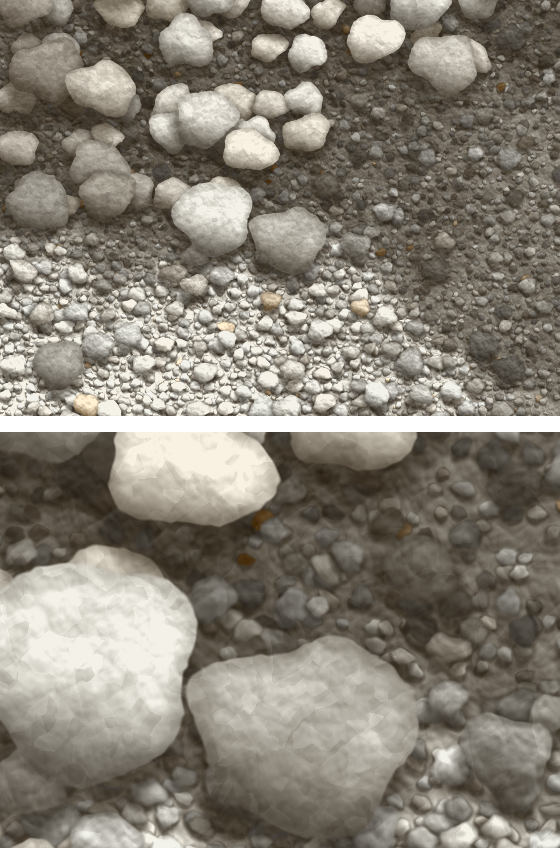
Top: the whole. Bottom: its middle third, enlarged.
This texture is drawn by a WebGL 1 fragment shader. Its source:

```glsl
precision highp float;
// Rocky ground: large weathered stones above a slope of pale gravel and brown soil.
// Jittered grids of irregular stones are laid from fine to coarse, each with a
// contact shadow; cellular noise then embosses the surface with light from above.

uniform vec2 u_resolution;

const vec3 SHADOW_COLOR = vec3(0.19, 0.16, 0.12);
const vec3 CHALK_COLOR = vec3(0.93, 0.92, 0.88);
const vec3 WARM_SHIFT = vec3(0.02, 0.0, -0.025);
const vec2 LIGHT_DIR = vec2(0.29, 0.957);
const float FINEST_CELL = 0.018;   // grid size of the smallest grains
const float CELL_GROWTH = 1.6;     // size ratio between stone layers
const float EDGE_SOFTNESS = 0.0018;
const float SHADOW_DEPTH = 0.62;
const float EMBOSS_STEP = 0.004;
const float EMBOSS_GAIN = 0.62;

vec2 hash2(vec2 p) {
  vec3 q = fract(p.xyx * vec3(0.1031, 0.1030, 0.0973));
  q += dot(q, q.yzx + 33.33);
  return fract((q.xx + q.yz) * q.zy);
}

// Distance to the nearest feature point and that point's random value
vec2 cellular(vec2 p) {
  vec2 cell = floor(p);
  vec2 nearest = vec2(2.0, 0.0);
  for (int j = -1; j <= 1; j++) {
    for (int i = -1; i <= 1; i++) {
      vec2 id = cell + vec2(float(i), float(j));
      vec2 rnd = hash2(id + 71.0);
      float d = length(id + rnd - p);
      if (d < nearest.x) nearest = vec2(d, rnd.x);
    }
  }
  return nearest;
}

float relief(vec2 p) {
  return -cellular(p * 31.0).x - 0.5 * cellular(p * 67.0 + 9.0).x
         - 0.25 * cellular(p * 139.0 + 4.0).x;
}

float waves(vec2 p) {
  return sin(p.x * 5.1 + 2.0 * sin(p.y * 3.7)) * 0.5
       + sin(p.y * 11.3 + 1.7 * sin(p.x * 8.9 + 1.0)) * 0.3
       + sin(dot(p, vec2(21.0, 17.0)) + 2.0 * sin(p.y * 19.0)) * 0.2;
}

// Pale gravel fills the lower left and thins out toward the right
float gravelZone(vec2 p) {
  float border = 0.40 - 0.40 * smoothstep(0.75, 1.35, p.x) + 0.05 * waves(p * 1.6);
  return smoothstep(0.09, -0.10, p.y - border);
}

float boulderZone(vec2 p) {
  float border = 0.46 + 0.36 * smoothstep(0.58, 0.95, p.x);
  return smoothstep(-0.02, 0.05, p.y - border) * smoothstep(1.3, 1.15, p.x);
}

float groundTone(vec2 p) {
  float soil = 0.19 + 0.15 * smoothstep(0.6, 1.3, p.x) * smoothstep(1.0, 0.6, p.y);
  float gravel = 0.74 + 0.25 * smoothstep(0.35, 0.0, p.y) * smoothstep(1.0, 0.3, p.x);
  return mix(soil, gravel, gravelZone(p)) + 0.05 * waves(p * 2.3);
}

// Lays one grid of stones over a surface of (tone, warmth, roughness)
vec3 layStones(vec3 surface, vec2 p, float size, float layer) {
  vec2 cell = floor(p / size);
  float big = step(3.5, layer);
  for (int j = 1; j >= -1; j--) {
    for (int i = -1; i <= 1; i++) {
      vec2 id = cell + vec2(float(i), float(j));
      vec2 seed = id + layer * 37.0 + 11.0;
      vec2 place = hash2(seed), form = hash2(seed + 131.0), look = hash2(seed + 257.0);
      vec2 center = (id + 0.17 + 0.66 * place) * size;
      float gravel = gravelZone(center);
      float density = mix(mix(0.65, 0.95, gravel) * exp(-0.38 * layer * (1.6 - gravel)),
                          0.88 * boulderZone(center) + 0.02, big);
      if (hash2(seed + 389.0).x > density) continue;

      // Rotated, flattened outline with uneven corners
      float radius = size * mix(0.33, 0.54, form.x);
      vec2 q = (p - center) / radius;
      float turn = (form.y - 0.5) * 1.4;
      vec2 local = mat2(cos(turn), -sin(turn), sin(turn), cos(turn)) * q;
      local.y *= mix(1.05, 1.45, look.x);
      float angle = atan(local.y, local.x + 0.0001);
      float outline = 0.94 + 0.08 * sin(3.0 * angle + 6.3 * form.x)
                    + 0.05 * sin(5.0 * angle + 6.3 * look.y);
      float d = length(local) / outline;
      float mask = smoothstep(EDGE_SOFTNESS, -EDGE_SOFTNESS, (d - 1.0) * radius);
      float shade = smoothstep(1.25, 0.75, length(q + vec2(0.06, 0.25)));

      // Bright upper face, dark underside and rim
      float boulder = mix(0.30, 0.92, 0.5 * look.y + 0.5 * smoothstep(0.0, 0.6, center.x));
      float tone = mix(groundTone(center) + 0.42 * (look.y - 0.4), boulder, big);
      tone *= mix(0.30, 1.10, smoothstep(-0.95, 0.25, dot(q, LIGHT_DIR)));
      tone *= 1.0 - 0.25 * smoothstep(0.72, 1.0, d);
      float warmth = mix(look.x, 0.4 + 1.1 * look.x, big) + 3.0 * step(0.985, place.x);
      surface.x *= 1.0 - SHADOW_DEPTH * shade;
      surface = mix(surface, vec3(tone, warmth, mix(0.85, 0.42, big)), mask);
    }
  }
  return surface;
}

void main() {
  vec2 p = gl_FragCoord.xy / u_resolution.y;
  vec2 rough = p + 0.0035 * vec2(waves(p * 9.0), waves(p.yx * 9.0 + 3.0));

  vec3 surface = vec3(groundTone(p), 0.8, 1.0);
  float size = FINEST_CELL;
  for (int k = 0; k < 6; k++) {
    surface = layStones(surface, rough, size, float(k));
    size *= CELL_GROWTH;
  }

  // Emboss, broken facets and fine mottling
  float emboss = relief(rough) - relief(rough + LIGHT_DIR * EMBOSS_STEP);
  float facet = cellular(rough * 24.0 + 17.0).y - 0.5;
  float mottle = cellular(rough * 95.0).y - 0.5;
  float tone = surface.x + EMBOSS_GAIN * surface.z * emboss * (0.35 + surface.x);
  tone += (0.11 * facet + 0.10 * mottle) * (0.4 + surface.x);
  tone = clamp(tone * 1.06 + 0.03, -0.08, 1.04);

  vec3 color = mix(SHADOW_COLOR, CHALK_COLOR, tone) + WARM_SHIFT * (surface.y - 0.5);
  gl_FragColor = vec4(color, 1.0);
}
```
